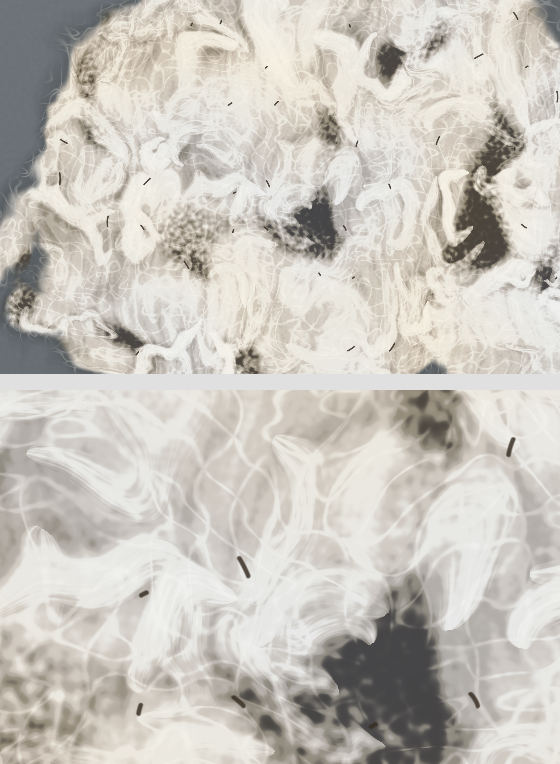
Top, the full canvas; bottom, a detail of the centre.
A Shadertoy shader for this texture:

```glsl
// A heap of raw fleece on a grey table: curled locks, loose fibres and dark gaps.
// Scattered tapered arcs, in three sizes, are laid over warped gradient noise;
// the summed tone is mapped through a ramp from deep shadow to creamy white.

#define WARP 0.09
#define LOCK_CELL 0.33
#define LOCK_SHRINK 0.64
#define LOCK_OPACITY 0.80
#define SHADOW 0.17
#define HAIR 0.13
#define MIST 0.60
#define TONE_SHIFT 0.05
#define TONE_SPREAD 0.14
#define EDGE_SOFT 0.016
#define DEBRIS_CHANCE 0.30

const vec3 TABLE = vec3(0.42, 0.445, 0.465);
const vec3 GAP   = vec3(0.29, 0.27, 0.25);
const vec3 SHADE = vec3(0.58, 0.55, 0.49);
const vec3 MID   = vec3(0.71, 0.68, 0.64);
const vec3 LIGHT = vec3(0.82, 0.79, 0.75);
const vec3 WHITE = vec3(0.92, 0.91, 0.88);
const vec3 TWIG  = vec3(0.22, 0.18, 0.14);

vec2 hash2(vec2 p) {
    vec3 q = fract(p.xyx * vec3(0.1031, 0.1030, 0.0973));
    q += dot(q, q.yzx + 33.33);
    return fract((q.xx + q.yz) * q.zy);
}

float corner(vec2 cell, vec2 offset) {
    float a = 6.2832 * hash2(cell).x;
    return dot(vec2(cos(a), sin(a)), offset);
}

// Gradient noise, about -0.7 to 0.7
float noise(vec2 p) {
    vec2 i = floor(p), f = p - i, e = vec2(1, 0);
    vec2 u = f * f * f * (f * (f * 6.0 - 15.0) + 10.0);
    return mix(mix(corner(i, f), corner(i + e.xy, f - e.xy), u.x),
               mix(corner(i + e.yx, f - e.yx), corner(i + e.xx, f - e.xx), u.x), u.y);
}

vec2 noise2(vec2 p) { return vec2(noise(p), noise(p + 37.4)); }

float capsule(vec2 p, vec2 a, vec2 b, float r) {
    vec2 d = b - a;
    return length(p - a - d * clamp(dot(p - a, d) / dot(d, d), 0.0, 1.0)) - r;
}

// Outline of the heap: a broad dome, a lower row, a side wisp and a small lobe
float heap(vec2 p) {
    vec2 q = abs(p - vec2(0.86, 0.5)) - vec2(0.3, 0.1);
    float d = length(max(q, 0.0)) + min(max(q.x, q.y), 0.0) - 0.46;
    d = min(d, capsule(p, vec2(0.36, 0.12), vec2(1.55, 0.12), 0.17));
    d = min(d, capsule(p, vec2(-0.03, 0.27), vec2(0.16, 0.46), 0.06));
    d = min(d, capsule(p, vec2(0.10, 0.13), vec2(0.22, 0.15), 0.06));
    return max(d, 0.06 - length(p - vec2(1.17, -0.03)));
}

// One layer of curled locks: x = tone, y = cover, z = cast shadow
vec3 lockLayer(vec2 p, float seed, float chance) {
    float sum = 0.0, weight = 1e-5, cover = 0.0, shadow = 0.0;
    vec2 home = floor(p);
    for (int k = 0; k < 9; k++) {
        vec2 id = home + vec2(k % 3, k / 3) - 1.0;
        vec2 place = hash2(id + seed), form = hash2(id + seed + 51.7);
        vec2 look = hash2(id + seed + 93.1);
        if (look.x > chance) continue;
        vec2 q = p - id - 0.25 - 0.5 * place;
        float turn = 6.2832 * look.y, c = cos(turn), s = sin(turn);
        vec2 local = mat2(c, -s, s, c) * q;
        float angle = atan(local.y, local.x), r = length(q);
        float radius = mix(0.24, 0.62, form.x), width = mix(0.10, 0.23, form.y);
        float along = angle / mix(2.5, 0.9, form.x);
        if (abs(along) > 0.995) continue;
        float bend = 0.06 * sin(angle * 4.0 + turn);
        float across = (r - radius - bend) / (width * sqrt(1.0 - along * along));
        float side = abs(across);
        shadow = max(shadow, (1.0 - smoothstep(0.8, 1.8, side)) * (1.0 - along * along));
        float mask = 1.0 - smoothstep(0.55, 1.05, side);
        if (mask <= 0.0) continue;
        // Twisted strands run along the lock, lit from above left
        float strand = noise(vec2(across * 4.0 + along * 3.0, angle * 2.5) + 17.0 * place);
        strand += 0.6 * noise(vec2(across * 10.0 + along * 5.0, angle * 4.0) + 29.0 * form);
        float lit = across * dot(q / max(r, 0.01), vec2(-0.5, 0.85));
        float tone = 0.45 * (place.x - 0.4) + 0.4 * (0.6 - side * side)
                   + 0.16 * lit + 0.30 * strand;
        float w = mask * exp2(9.0 * place.y);
        sum += w * tone;
        weight += w;
        cover = max(cover, mask);
    }
    return vec3(sum / weight, cover, shadow);
}

// Dark chaff: at most one short bent stroke per cell
float debris(vec2 p) {
    vec2 g = p * 9.0, id = floor(g), h = hash2(id + 7.3), m = hash2(id + 61.9);
    vec2 q = g - id - 0.3 - 0.4 * h;
    float a = 1.57 + 2.2 * (m.x - 0.5);
    q = mat2(cos(a), -sin(a), sin(a), cos(a)) * q;
    q.y += 4.0 * (h.x - 0.5) * q.x * q.x;
    float reach = mix(0.02, 0.14, h.y * h.y);
    float d = capsule(q, vec2(-reach, 0), vec2(reach, 0), 0.009);
    return (1.0 - smoothstep(0.0, 0.018, d)) * step(m.y, DEBRIS_CHANCE);
}

void mainImage(out vec4 fragColor, in vec2 fragCoord) {
    vec2 p = fragCoord / iResolution.y;
    vec2 w = p + WARP * noise2(p * 3.7) + 0.02 * noise2(p * 11.0 + 5.0);

    // Loose fibres
    float streak = noise(w * vec2(42.0, 9.0)) + 0.6 * noise(w * vec2(95.0, 24.0) + 8.0);
    float hair = 1.0 - smoothstep(0.0, 0.08, abs(noise(w * vec2(24.0, 13.0) + 3.0)));
    hair = max(hair, 1.0 - smoothstep(0.0, 0.09, abs(noise(w.yx * vec2(31.0, 17.0) + 70.0))));

    // Bed, then locks from large to small
    float tone = 0.5 * noise(w * 4.0 + 12.0) + 0.3 * noise(w * 10.0) + 0.22 * streak;
    float gap = smoothstep(0.19, 0.45, noise(w * vec2(6.5, 4.0) + 23.0) + 0.10 * (0.5 - p.y));
    tone -= 0.5 * gap;
    float cell = LOCK_CELL;
    for (int i = 0; i < 3; i++) {
        float n = float(i);
        vec3 lock = lockLayer(w / cell + 13.7 * n, 40.0 + 19.0 * n, 0.85 - 0.17 * n);
        tone -= SHADOW * lock.z * (1.0 - lock.y);
        tone = mix(tone, lock.x, lock.y * LOCK_OPACITY);
        cell *= LOCK_SHRINK;
    }

    // Carded haze, thickest in the middle, with speckled gaps and stray hairs
    float centre = 1.0 - smoothstep(0.1, 0.6, length(p - vec2(0.75, 0.42)));
    float haze = MIST * smoothstep(-0.25, 0.4, noise(w * 5.0 + 44.0) + 0.25 * centre);
    tone = mix(tone, 0.10 + 0.16 * streak + 0.3 * noise(w * 6.0 + 90.0), haze);
    tone -= gap * (0.30 + 0.5 * noise(p * 75.0));
    tone += HAIR * (hair - 0.3) + 0.07 * noise(p * 130.0);

    // Tone to colour, with cool and cream patches
    float edge = heap(w) + 0.035 * noise(w * 8.0 + 31.0) + 0.02 * noise(w * 21.0) + 0.008 * streak;
    tone += TONE_SHIFT - 0.10 * smoothstep(-0.06, 0.0, edge);
    float t = 1.0 / (1.0 + exp(-tone / TONE_SPREAD));
    vec3 wool = mix(GAP, SHADE, smoothstep(0.0, 0.07, t));
    wool = mix(wool, MID, smoothstep(0.07, 0.20, t));
    wool = mix(wool, LIGHT, smoothstep(0.20, 0.45, t));
    wool = mix(wool, WHITE, smoothstep(0.45, 0.78, t));
    wool += 0.035 * smoothstep(0.82, 1.0, t);
    wool += vec3(0.03, 0.0, -0.05) * noise(w * 3.0 + 55.0);
    wool = mix(wool, TWIG, 0.85 * debris(p));

    // Table with a soft contact shadow
    vec3 table = TABLE * mix(0.80, 1.0, smoothstep(-0.01, 0.07, edge));
    table *= 0.97 + 0.05 * p.y + 0.03 * noise(p * 90.0);
    float cover = 1.0 - smoothstep(-EDGE_SOFT, EDGE_SOFT, edge);
    cover = max(cover, 0.4 * hair * (1.0 - smoothstep(0.0, 0.045, edge)));
    fragColor = vec4(mix(table, wool, cover), 1.0);
}
```
